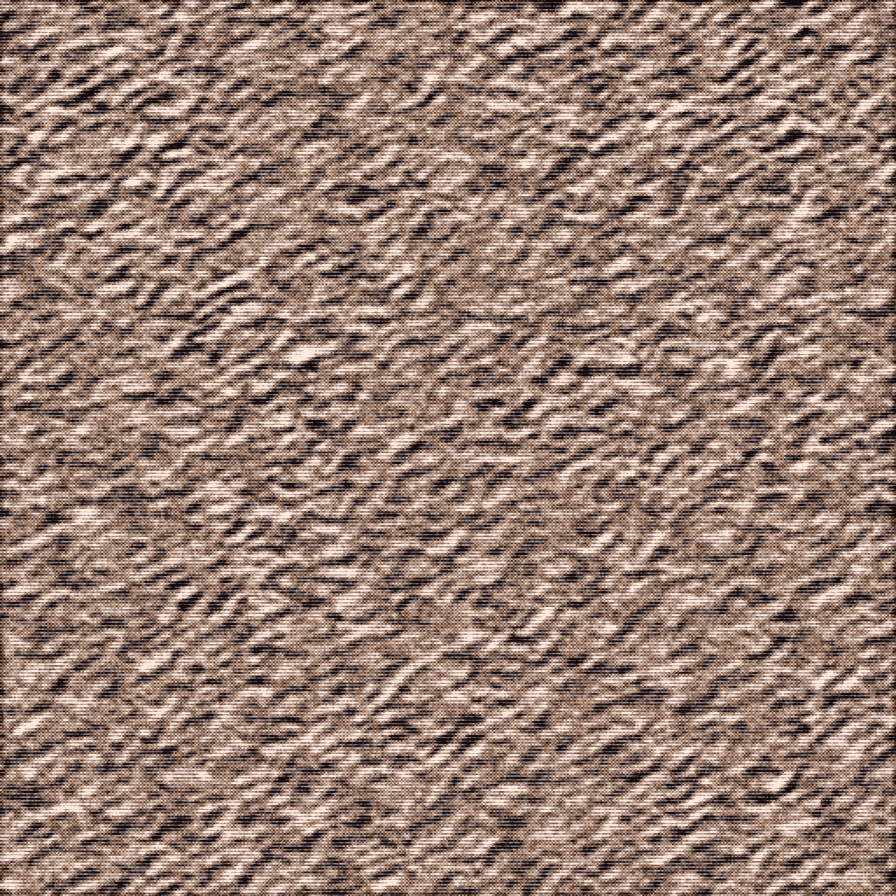
Write a WebGL 2 fragment shader that draws this texture.

```glsl
#version 300 es
precision highp float;
// Coarse woven cloth: short slanted embossed ripples under a fine thread weave.

uniform vec2 u_resolution;
out vec4 fragColor;

const float PI = 3.14159265;
const float THREADS = 512.0;               // half-periods of the weave per canvas
const float WEAVE_CONTRAST = 0.29;
const float GRAIN_CONTRAST = 0.36;
const float SPECKLE_CONTRAST = 0.26;
const vec2  SPECKLE_CELLS = vec2(150.0, 230.0);
const float RIPPLE_TILT = 0.42;            // radians above horizontal
const vec2  RIPPLE_CELLS = vec2(40.0, 74.0); // along and across the ripples
const float RIPPLE_GAIN = 0.60;
const float FINE_GAIN = 0.34;
const float EMBOSS_SHIFT = 0.65;           // light offset, in ripple cells
const vec2  MOTTLE_CELLS = vec2(21.0, 40.0);
const float MOTTLE_GAIN = 0.50;
const float WARP_CELLS = 22.0;
const float WARP_AMOUNT = 0.009;
const float BASE_TONE = 0.52;
const float BORDER_WIDTH = 0.007;
const vec3  SHADOW = vec3(0.09, 0.03, 0.01);
const vec3  MIDDLE = vec3(0.59, 0.48, 0.43);
const vec3  LIGHT = vec3(1.00, 0.92, 0.87);
const vec3  COOL_SHIFT = vec3(-0.02, 0.01, 0.04);
const vec3  WARM_SHIFT = vec3(0.02, 0.00, -0.02);

// Integer hash giving two values in 0..1
vec2 hash2(vec2 cell, uint seed) {
    uvec2 v = uvec2(ivec2(cell)) * 1664525u + 1013904223u + seed * 747796405u;
    v.x += v.y * 1664525u;
    v.y += v.x * 1664525u;
    v ^= v >> 16u;
    v.x += v.y * 1664525u;
    v.y += v.x * 1664525u;
    v ^= v >> 16u;
    return vec2(v & 65535u) / 65535.0;
}

float slope(vec2 cell, vec2 offset, vec2 f, uint seed) {
    return dot(hash2(cell + offset, seed) * 2.0 - 1.0, f - offset);
}

float gradientNoise(vec2 p, uint seed) {
    vec2 cell = floor(p), f = p - cell;
    vec2 w = f * f * f * (f * (f * 6.0 - 15.0) + 10.0);
    float low = mix(slope(cell, vec2(0, 0), f, seed), slope(cell, vec2(1, 0), f, seed), w.x);
    float high = mix(slope(cell, vec2(0, 1), f, seed), slope(cell, vec2(1, 1), f, seed), w.x);
    return mix(low, high, w.y);
}

float valueNoise(vec2 p, uint seed) {
    vec2 cell = floor(p), f = p - cell;
    vec2 w = f * f * (3.0 - 2.0 * f);
    float low = mix(hash2(cell, seed).x, hash2(cell + vec2(1, 0), seed).x, w.x);
    float high = mix(hash2(cell + vec2(0, 1), seed).x, hash2(cell + vec2(1, 1), seed).x, w.x);
    return mix(low, high, w.y);
}

// Difference of two shifted samples: lit and shaded sides of each ripple
float emboss(vec2 p, uint seed) {
    return gradientNoise(p, seed) - gradientNoise(p + vec2(0.0, EMBOSS_SHIFT), seed);
}

float rippleRelief(vec2 uv) {
    vec2 warp = vec2(gradientNoise(uv * WARP_CELLS, 1u), gradientNoise(uv * WARP_CELLS, 2u));
    vec2 q = uv + warp * WARP_AMOUNT;
    float c = cos(RIPPLE_TILT), s = sin(RIPPLE_TILT);
    vec2 slanted = vec2(c * q.x + s * q.y, c * q.y - s * q.x);
    float patchGain = 1.0 + 0.5 * gradientNoise(uv * 5.0, 3u);
    float broad = emboss(slanted * RIPPLE_CELLS, 4u);
    float fine = emboss(q * RIPPLE_CELLS * vec2(1.6, 1.4), 5u);
    float mottle = gradientNoise(slanted * MOTTLE_CELLS, 7u);
    return patchGain * (RIPPLE_GAIN * broad + FINE_GAIN * fine) + MOTTLE_GAIN * mottle;
}

// Dotted threads on flat parts, clearer horizontal rows on lit and shaded parts
float weave(vec2 uv, float relief) {
    vec2 wave = sin(PI * THREADS * uv);
    float rows = mix(0.35, 0.85, smoothstep(0.02, 0.25, abs(relief)));
    return mix(wave.x * wave.y, wave.y, rows);
}

vec3 clothColour(float tone) {
    vec3 dark = mix(SHADOW, MIDDLE, clamp(tone * 2.0, 0.0, 1.0));
    return mix(dark, LIGHT, clamp(tone * 2.0 - 1.0, 0.0, 1.0));
}

void main() {
    vec2 uv = gl_FragCoord.xy / u_resolution;
    float relief = rippleRelief(uv);

    // Thread detail fades where it is too fine for the canvas
    float detail = 1.0 - smoothstep(1.0, 2.0, THREADS / u_resolution.y);
    float grain = valueNoise(uv * THREADS - 0.5, 6u) - 0.5;
    float speckle = valueNoise(uv * SPECKLE_CELLS, 8u) - 0.5;
    float threads = WEAVE_CONTRAST * weave(uv, relief) + GRAIN_CONTRAST * grain;
    float tone = BASE_TONE + relief + SPECKLE_CONTRAST * speckle + detail * threads;

    // Darker selvage along the sides
    vec2 toEdge = min(uv, 1.0 - uv);
    tone -= 0.22 * (1.0 - smoothstep(0.0, BORDER_WIDTH, min(toEdge.x, toEdge.y)));

    // Cool hollows and warm flat cloth
    float hollow = smoothstep(0.04, 0.28, -relief);
    float flatness = 1.0 - smoothstep(0.0, 0.20, abs(relief));
    vec3 colour = clothColour(tone) + COOL_SHIFT * hollow + WARM_SHIFT * flatness;
    fragColor = vec4(clamp(colour, 0.0, 1.0), 1.0);
}
```
